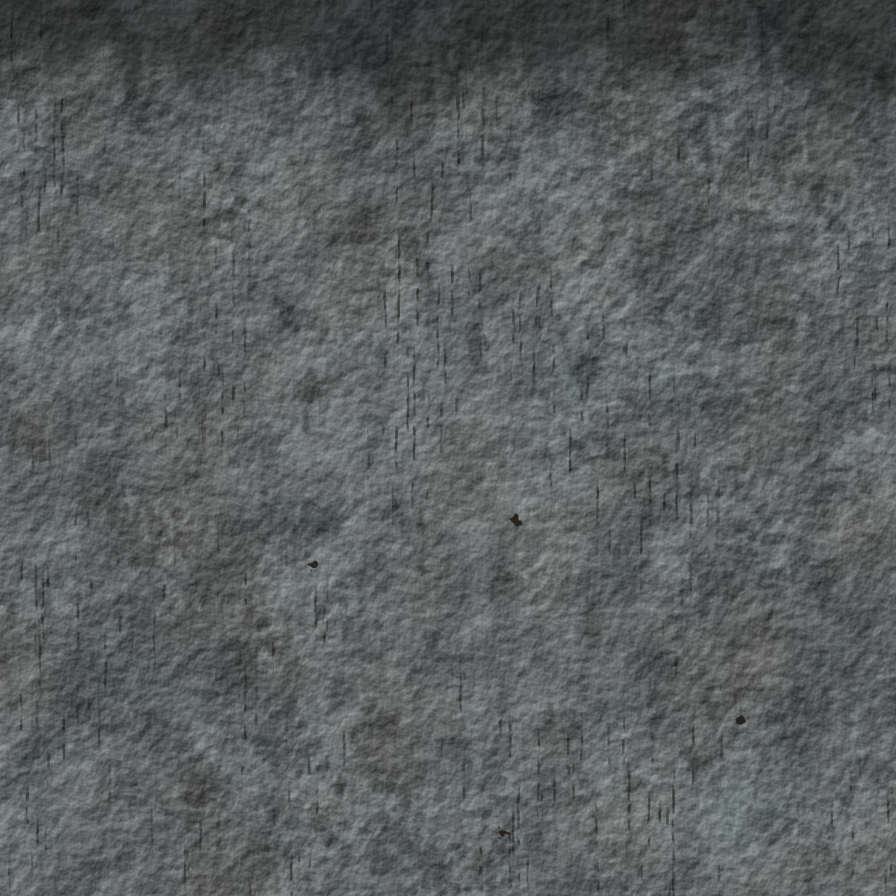
Give the GLSL for this texture, as a three.js fragment shader.

```glsl
varying vec2 vUv;

const vec3 PLASTER = vec3(0.368, 0.380, 0.382);
const vec3 PALE_WASH = vec3(0.452, 0.478, 0.478);
const vec3 DAMP = vec3(0.255, 0.260, 0.264);
const vec3 PIT_BROWN = vec3(0.13, 0.11, 0.08);
const vec2 TO_LIGHT = vec2(-0.55, 0.83);

vec2 hash2(vec2 cell) {
  vec3 q = fract(cell.xyx * vec3(0.1031, 0.1030, 0.0973));
  q += dot(q, q.yzx + 33.33);
  return fract((q.xx + q.yz) * q.zy);
}

vec2 gradientAt(vec2 cell) {
  float angle = 6.28318 * hash2(cell).x;
  return vec2(cos(angle), sin(angle));
}

float gradientNoise(vec2 p) {
  vec2 cell = floor(p);
  vec2 f = fract(p);
  vec2 u = f * f * f * (f * (f * 6.0 - 15.0) + 10.0);
  vec2 e = vec2(1.0, 0.0);
  float low = mix(dot(gradientAt(cell), f),
                  dot(gradientAt(cell + e.xy), f - e.xy), u.x);
  float high = mix(dot(gradientAt(cell + e.yx), f - e.yx),
                   dot(gradientAt(cell + e.xx), f - e.xx), u.x);
  return 1.4 * mix(low, high, u.y);
}

float fbm(vec2 p, int octaves) {
  float sum = 0.0;
  float amplitude = 0.5;
  for (int i = 0; i < 6; i++) {
    if (i >= octaves) break;
    sum += amplitude * gradientNoise(p);
    p = mat2(1.6, 1.2, -1.2, 1.6) * p + 17.3;
    amplitude *= 0.5;
  }
  return sum;
}

// Height difference towards the light, used as shading
float relief(vec2 p, vec2 scale, float reach, int octaves) {
  vec2 lit = p + TO_LIGHT * reach;
  return fbm(p * scale + 40.0, octaves) - fbm(lit * scale + 40.0, octaves);
}

// Trowel swells, stretched along a rising diagonal
float trowelRelief(vec2 p) {
  vec2 along = vec2(0.85, 0.53);
  vec2 q = vec2(dot(p, along), dot(p, vec2(-along.y, along.x)));
  return relief(q, vec2(8.0, 17.0), 0.012, 4);
}

// Thin broken runs, at most one in each cell
float runs(vec2 p, vec2 grid, float halfWidth, float share, float seed) {
  vec2 q = p * grid + seed;
  q.y += 5.0 * hash2(vec2(floor(q.x), seed)).x;
  vec2 cell = floor(q);
  vec2 local = fract(q);
  vec2 rnd = hash2(cell + seed);
  float wobble = 0.06 * gradientNoise(vec2(p.y * 35.0, cell.x * 1.37));
  float away = abs(local.x - 0.3 - 0.4 * rnd.x - wobble) / grid.x;
  float line = 1.0 - smoothstep(0.3 * halfWidth, halfWidth, away);
  float start = 0.6 * rnd.y;
  float span = smoothstep(start, start + 0.08, local.y)
             * (1.0 - smoothstep(0.75, 1.0, local.y));
  float present = step(hash2(cell + seed + 9.0).x, share);
  return line * span * present;
}

// Rare ragged chips
float pits(vec2 p, float grid, float radius, float share) {
  vec2 cell = floor(p * grid);
  vec2 centre = (cell + 0.2 + 0.6 * hash2(cell + 5.0)) / grid;
  float away = length(p - centre) + 0.012 * fbm(p * 110.0, 2);
  float present = step(hash2(cell + 31.0).y, share);
  return present * (1.0 - smoothstep(0.5 * radius, radius, away));
}

// Soot under the upper edge, with a ragged dripping border
float soot(vec2 p, float depth, float softness) {
  float border = depth + 0.045 * gradientNoise(vec2(p.x * 4.0, 2.3))
               + 0.05 * fbm(p * vec2(32.0, 4.0), 3)
               + 0.04 * fbm(p * 24.0, 3);
  return 1.0 - smoothstep(border - softness, border + softness, 1.0 - p.y);
}

void main() {
  vec2 p = vUv;
  float speckle = fbm(p * 52.0 + 8.0, 4);

  // Mottled plaster and worn pale wash
  vec3 color = PLASTER + 0.09 * fbm(p * 3.0 + 3.0, 4) + 0.13 * fbm(p * 21.0, 4);
  float wash = fbm(p * vec2(7.0, 5.5) + 12.0, 4) + 0.8 * speckle;
  color = mix(color, PALE_WASH, 0.85 * smoothstep(0.02, 0.38, wash));

  // Damp blotches and soft vertical stains
  float blotch = fbm(p * vec2(16.0, 13.0) + 70.0, 4) + 0.3 * speckle;
  color = mix(color, DAMP, 0.65 * smoothstep(0.18, 0.40, blotch));
  color += 0.035 * fbm(p * vec2(65.0, 5.0) + 25.0, 3);

  // Clustered dark runs
  float cluster = smoothstep(-0.15, 0.2, gradientNoise(p * vec2(5.0, 4.0) + 6.0));
  float broken = smoothstep(-0.3, 0.15, gradientNoise(p * vec2(100.0, 65.0)));
  float dark = 0.0;
  for (int i = 0; i < 3; i++) {
    float layer = float(i);
    dark = max(dark, runs(p, vec2(38.0 + 13.0 * layer, 8.0 + 3.0 * layer),
                          0.0022, 0.28, 11.0 + 23.0 * layer));
  }
  color = mix(color, DAMP * 0.8, 0.75 * dark * cluster * broken);

  // Surface relief and faint warm tint
  color += 0.10 * trowelRelief(p);
  color += 0.34 * relief(p, vec2(75.0), 0.0025, 3);
  color += vec3(0.022, -0.004, -0.012) * fbm(p * 6.0 + 90.0, 3);

  color = mix(color, PIT_BROWN, 0.9 * pits(p, 4.0, 0.006, 0.16));
  color *= 1.0 - 0.36 * soot(p, 0.085, 0.035);
  color *= 1.0 - 0.13 * soot(p, 0.14 + 0.04 * p.x, 0.09);

  gl_FragColor = vec4(color, 1.0);
}
```
